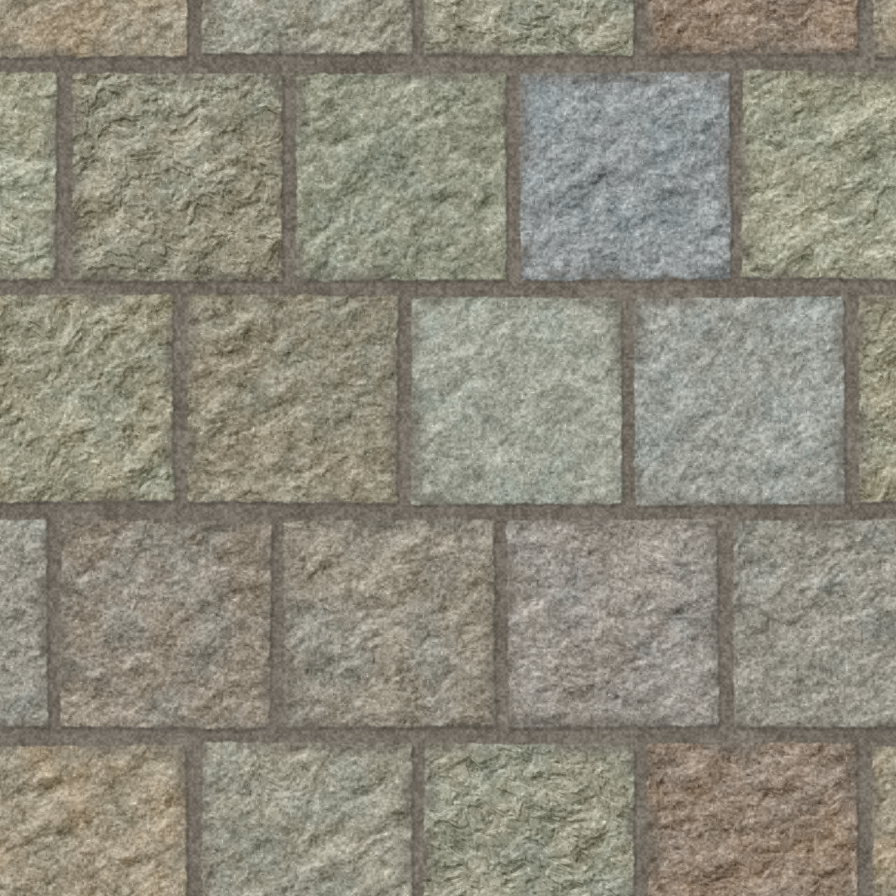
A Shadertoy shader for this texture:

```glsl
// Square slate paving, four courses of four slabs, each course shifted sideways.
// Rounded boxes cut the slabs from dusty mortar; layered noise, terraced into
// ledges and lit from the upper left, gives each slab its own cleft surface.

float hash(vec2 p) {
    vec3 q = fract(p.xyx * 0.1031);
    q += dot(q, q.yzx + 33.33);
    return fract((q.x + q.y) * q.z);
}

float noise(vec2 p) {
    vec2 i = floor(p), f = fract(p);
    f = f * f * (3.0 - 2.0 * f);
    return mix(mix(hash(i), hash(i + vec2(1, 0)), f.x),
               mix(hash(i + vec2(0, 1)), hash(i + vec2(1, 1)), f.x), f.y);
}

float fbm(vec2 p) {
    float sum = 0.0, amp = 0.5;
    for (int i = 0; i < 5; i++) {
        sum += amp * noise(p);
        p = mat2(1.6, 1.2, -1.2, 1.6) * p + 7.3;
        amp *= 0.54;
    }
    return sum;
}

float roundBox(vec2 p, vec2 halfSize, float radius) {
    vec2 q = abs(p) - halfSize + radius;
    return length(max(q, 0.0)) + min(max(q.x, q.y), 0.0) - radius;
}

// Split-stone height: warped noise blended with broken ledges
float cleft(vec2 p, vec2 seed, float angle, float rough) {
    float c = cos(angle), s = sin(angle);
    p += 0.012 * vec2(noise(p * 40.0 + seed), noise(p * 40.0 + seed + 60.0));
    float f = fbm(mat2(c, -s, s, c) * p * vec2(26.0, 40.0) + seed);
    float t = f * 6.0;
    float ledge = (floor(t) + smoothstep(0.5, 1.0, fract(t))) / 6.0;
    return mix(f, ledge, 0.75 * rough);
}

// Slab colours, course by course from below
const vec3 tint[16] = vec3[16](
    vec3(.56, .53, .48), vec3(.57, .55, .50), vec3(.58, .56, .53), vec3(.58, .57, .53),
    vec3(.56, .54, .47), vec3(.61, .62, .57), vec3(.60, .61, .58), vec3(.59, .58, .50),
    vec3(.57, .56, .49), vec3(.57, .58, .51), vec3(.56, .58, .58), vec3(.60, .60, .52),
    vec3(.60, .59, .53), vec3(.58, .58, .51), vec3(.56, .50, .44), vec3(.61, .57, .49));

const float roughness[16] = float[16](
    .35, .35, .35, .3,  .5, .05, .1, .8,  1., .4, .3, .8,  .5, 1., .6, .5);

const float courseShift[4] = float[4](.061, .201, .0715, .2165);

void mainImage(out vec4 fragColor, in vec2 fragCoord) {
    vec2 uv = fragCoord / iResolution.xy;
    float px = 1.5 / iResolution.y;

    // Slab index and coordinates about its centre
    vec2 grid = vec2(0.0, (uv.y - 0.1786) * 4.0);
    int row = int(mod(floor(grid.y), 4.0));
    grid.x = (uv.x - courseShift[row]) * 4.0;
    int col = int(mod(floor(grid.x), 4.0));
    int slab = row * 4 + col;
    vec2 seed = vec2(col, row) * 37.0 + 11.0;
    vec2 p = (fract(grid) - 0.5) / 4.0;

    // Hand-laid placement and chipped outline
    p += (vec2(hash(seed), hash(seed + 3.0)) - 0.5) * 0.004;
    p += vec2(-p.y, p.x) * (hash(seed + 5.0) - 0.5) * 0.025;
    float chip = (fbm(p * 90.0 + seed) - 0.5) * 0.005;
    vec2 halfSize = vec2(0.1172, 0.1155);
    float d = roundBox(p, halfSize, 0.003) + chip;
    float shadow = roundBox(p - vec2(0.002, -0.003), halfSize, 0.003) + chip;

    // Mineral grain shared by stone and mortar
    float grain = noise(uv * 400.0) + noise(uv * 230.0 + 9.0) - 1.0;
    float fleck = noise(uv * 290.0 + 31.0);

    // Mortar, with a soft contact shadow below and right of the slabs
    float dust = fbm(uv * 24.0);
    vec3 mortar = vec3(0.455, 0.43, 0.39) + 0.12 * (dust - 0.5) + 0.10 * grain;
    mortar *= mix(0.84, 1.0, smoothstep(-0.002, 0.003, shadow));

    // Slab relief
    float rough = roughness[slab];
    float angle = 0.1 + 0.6 * hash(seed + 8.0);
    float h = cleft(p, seed, angle, rough);
    float lit = h - cleft(p + vec2(-0.002, 0.003), seed, angle, rough);
    float relief = clamp(lit * (0.5 + 0.55 * rough), -0.15, 0.10);

    // Slab colour: faint clouds, rust stains and cool patches
    float cloud = fbm(p * 13.0 + seed + 50.0) - 0.5;
    float patches = fbm(p * 22.0 + seed + 90.0);
    vec3 base = tint[slab];
    float warmth = clamp((base.r - base.b) * 5.0 - 0.1, 0.05, 1.0);
    vec3 stone = base + 0.08 * cloud + (0.06 + 0.07 * rough) * (h - 0.5);
    stone += vec3(0.035, 0.005, -0.025) * warmth * smoothstep(0.48, 0.7, patches);
    stone += vec3(-0.012, 0.0, 0.006) * smoothstep(0.48, 0.3, patches);

    // Fine weathering: mottled scale, grain and sparse flecks
    float mottle = fbm(p * vec2(70.0, 95.0) + seed + 20.0) - 0.52;
    stone += relief + 0.17 * mottle + 0.13 * grain;
    stone += 0.10 * smoothstep(0.88, 0.98, fleck) - 0.09 * smoothstep(0.12, 0.03, fleck);

    // Dusty rim, then a thin dark lower and right edge
    float rim = smoothstep(-0.02, 0.0, d) * smoothstep(0.4, 0.65, dust);
    stone = mix(stone, mortar, 0.55 * rim);
    float lower = smoothstep(-0.003, 0.0, d) * step(0.0, p.x - p.y);
    stone *= 1.0 - 0.12 * lower;

    vec3 color = mix(stone, mortar, smoothstep(-px, px, d));
    fragColor = vec4(clamp(color, 0.0, 1.0), 1.0);
}
```
